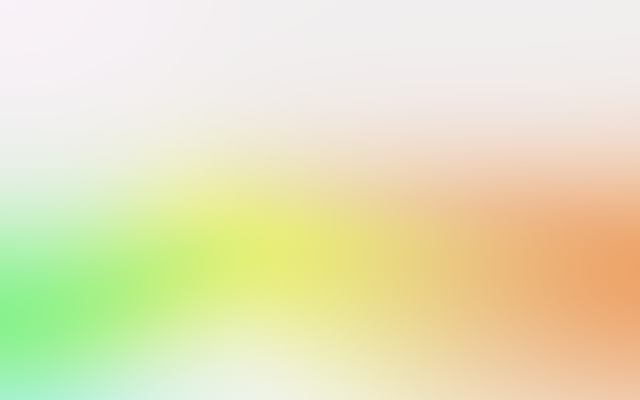
Reproduce this background procedurally as a Shadertoy shader.

```glsl
// Colour of the glowing band: green, yellow, then orange
vec3 bandColor(float x) {
    vec3 green = vec3(0.53, 0.95, 0.56);
    vec3 yellow = vec3(0.91, 0.94, 0.46);
    vec3 orange = vec3(0.93, 0.64, 0.41);
    float warmth = smoothstep(0.35, 1.05, x);
    vec3 color = mix(green, yellow, smoothstep(-0.03, 0.46, x));
    color = mix(color, orange, warmth);
    color.b += 0.3 * warmth * (1.0 - warmth); // sandy middle
    return color;
}

// Pale backdrop with a lilac corner and a mint corner
vec3 backdrop(vec2 uv) {
    vec3 color = mix(vec3(0.955, 0.955, 0.945), vec3(0.945, 0.935, 0.937),
                     smoothstep(0.1, 0.7, uv.y));
    float lilac = exp(-dot(uv - vec2(0.0, 1.0), uv - vec2(0.0, 1.0)) / 0.09);
    color = mix(color, vec3(0.975, 0.95, 0.972), lilac);
    float mint = exp(-uv.x * uv.x / 0.0625) * smoothstep(0.3, 0.0, uv.y);
    return mix(color, vec3(0.73, 0.95, 1.0), mint);
}

void mainImage(out vec4 fragColor, in vec2 fragCoord) {
    vec2 uv = fragCoord / iResolution.xy;

    // The band rises from the left, then sinks slightly
    float center = 0.2 + 0.165 * smoothstep(0.0, 0.42, uv.x)
                 - 0.035 * smoothstep(0.45, 1.0, uv.x);
    float offset = uv.y - center;

    // Separate softness above and below the band
    float above = 0.245 + 0.1 * (uv.x - 0.42) * (uv.x - 0.42);
    float below = mix(0.22, 0.41, smoothstep(0.35, 0.75, uv.x));
    float falloff = offset / (offset > 0.0 ? above : below);
    float glow = exp(-falloff * falloff);

    // Hues lean toward orange in the upper haze
    float lean = 0.7 * offset * smoothstep(0.0, 0.15, offset)
               * smoothstep(0.0, 0.42, uv.x);
    vec3 color = mix(backdrop(uv), bandColor(uv.x + lean), glow);
    fragColor = vec4(color, 1.0);
}
```
